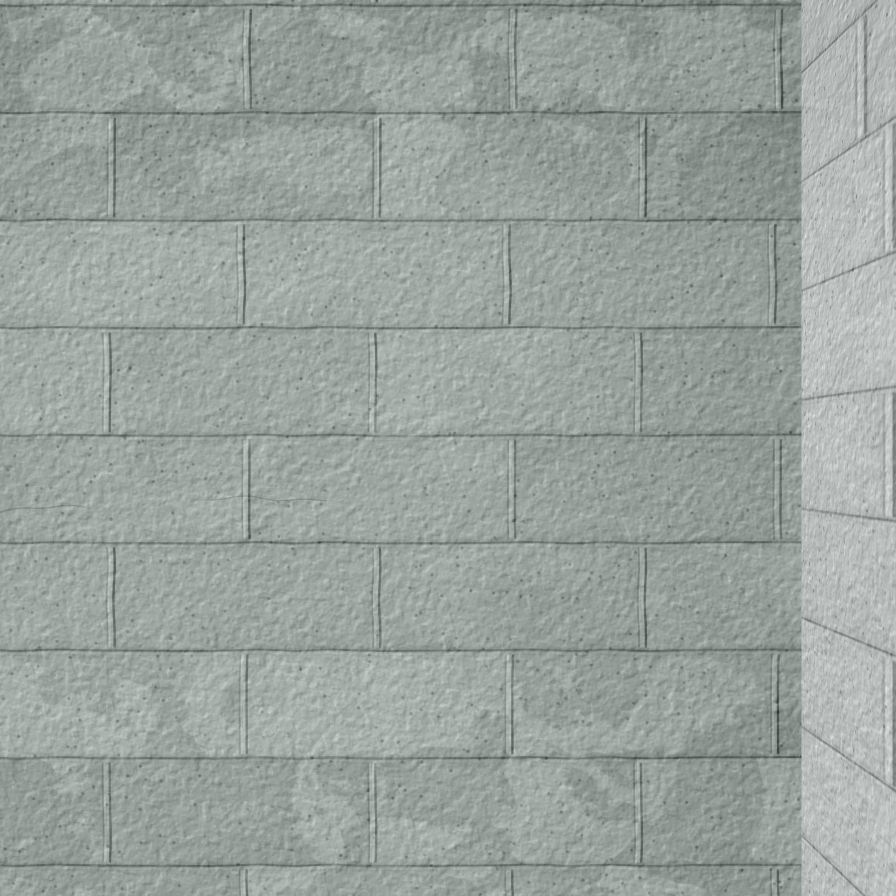
Reproduce this texture procedurally as a WebGL 2 fragment shader.

```glsl
#version 300 es
precision highp float;
// Painted grey-green concrete block wall in running bond, meeting a paler side wall at a corner.
uniform vec2 u_resolution;
out vec4 fragColor;

vec2 hash2(vec2 p) {
  vec3 q = fract(p.xyx * vec3(.1031, .1030, .0973));
  q += dot(q, q.yzx + 33.33);
  return fract((q.xx + q.yz) * q.zy);
}

// Cellular noise: nearest distance, smoothly blended cell value, nearest cell value.
vec3 cells(vec2 p) {
  vec2 base = floor(p);
  float nearest = 9., id = 0., sum = 0., total = 0.;
  for (int j = -1; j <= 1; j++)
    for (int i = -1; i <= 1; i++) {
      vec2 cell = base + vec2(i, j);
      float value = hash2(cell + 57.).x;
      float d = distance(p, cell + hash2(cell));
      float weight = exp(-7. * d * d);
      sum += value * weight;
      total += weight;
      if (d < nearest) { nearest = d; id = value; }
    }
  return vec3(nearest, sum / total, id);
}

// Layered cellular values, warped by sines, for blotchy stains.
float blotches(vec2 p) {
  p += .12 * sin(p.yx * 2.7 + 1.3 * sin(p * 1.9));
  float sum = 0., amp = .52;
  for (int i = 0; i < 4; i++) {
    sum += amp * cells(p).y;
    p = mat2(.8, .6, -.6, .8) * p * 2.3 + 11.7;
    amp *= .52;
  }
  return sum;
}

// Antialiased stroke of half width w around d = 0.
float stroke(float d, float w) {
  float px = .7 / min(u_resolution.x, u_resolution.y);
  return 1. - smoothstep(max(w - px, 0.), w + px, abs(d));
}

// Rough block face with stains, pits and joints; d is the signed offset to the joints.
float blockTone(vec2 p, vec2 d, vec2 block, float tone, float wear) {
  vec2 noise = hash2(block + 20.);
  tone += .03 * (noise.x - .5);

  // Mottled stains gather along the block edges.
  float edge = min(abs(d.x), abs(d.y));
  float n = blotches(p * vec2(10., 13.) + block * 7.3 + 40.);
  float stain = smoothstep(.49, .57, n + .1 * exp(-edge / .012) + .06 * (noise.y - .5));
  tone += wear * (.025 - .085 * stain) + .12 * (n - .48);

  // Coarse and fine grain lit from the upper left.
  vec2 g = p * 150. + 9.;
  tone += .10 * (cells(g).y - cells(g + vec2(-.45, .45)).y);
  g = p * 290. + 31.;
  tone += .07 * (cells(g).y - cells(g + vec2(-.45, .45)).y);
  vec3 pit = cells(p * 75. + 3.);
  tone -= .13 * step(.86, pit.z) * (1. - smoothstep(.06, .2, pit.x));

  // Horizontal joint: soft recess, thin shadow and a faint lit lip.
  float rough = .7 + .6 * cells(p * vec2(35., 12.)).y;
  tone -= .055 * exp(-d.y * d.y / .000022);
  tone -= .12 * rough * stroke(d.y - .0008, .0011);
  tone += .045 * stroke(d.y + .0025, .0012);

  // Vertical joint: rounded bead with a shadow on its right.
  float span = smoothstep(.003, .006, abs(d.y));
  tone += span * stroke(d.x, .0028) * (.05 - 12. * d.x);
  tone -= span * .19 * rough * stroke(d.x - .0040, .0013);
  tone -= span * .08 * stroke(d.x + .0038, .0010);
  return tone;
}

float frontWall(vec2 p) {
  vec2 q = p + .0007 * sin(p.yx * 43. + 2. * sin(p.yx * 19.));
  float course = (q.y - .0335) / .12, row = floor(course);
  float shift = mix(.122, .271, mod(row, 2.)) + .009 * (hash2(vec2(row + 5., 3.)).x - .5);
  float column = (q.x - shift) / .2965;
  vec2 d = (fract(vec2(column, course) + .5) - .5) * vec2(.2965, .12);
  float light = .635 - .055 * smoothstep(.4, .89, p.x) - .025 * smoothstep(.7, 1., p.y)
    - .03 * smoothstep(.12, 0., p.x) * p.y;
  float wear = mix(.3, 1., smoothstep(.18, .33, abs(p.y - .52)));
  float tone = blockTone(p, d, vec2(floor(column), row), light, wear);

  // Hairline crack across two blocks.
  float crack = p.y - .428 - .05 * p.x - .004 * sin(p.x * 31.) - .0015 * sin(p.x * 97.);
  float fade = smoothstep(.52, .42, p.x) * smoothstep(-.5, .4, sin(p.x * 23. + 1.));
  return tone - .1 * fade * stroke(crack, .0007);
}

float sideWall(vec2 p) {
  // Perspective: courses fan out from the eye level.
  float reach = p.x - .8945, scale = 1. + reach / .4427;
  vec2 q = vec2(2.5 * reach / scale, .492 + (p.y - .492) / scale);
  float course = (q.y - .0668) / .1216, row = floor(course);
  float joint = row == 6. ? .144 : mix(.5, .2, mod(row, 2.));
  vec2 d = vec2((q.x - joint) * .4, (fract(course + .5) - .5) * .1216);
  float tone = .725 - .025 * smoothstep(.7, 1., p.y);
  return blockTone(q + 3., d, vec2(step(joint, q.x), row + 30.), tone, .55);
}

void main() {
  vec2 p = gl_FragCoord.xy / u_resolution;
  float px = 1. / u_resolution.x;
  float corner = smoothstep(-px, px, p.x - .8945);
  float tone = mix(frontWall(p), sideWall(p), corner);
  vec3 paint = tone + mix(vec3(-.002, .030, .010), vec3(0., .018, .012), corner);
  fragColor = vec4(clamp(paint, 0., 1.), 1.);
}
```
